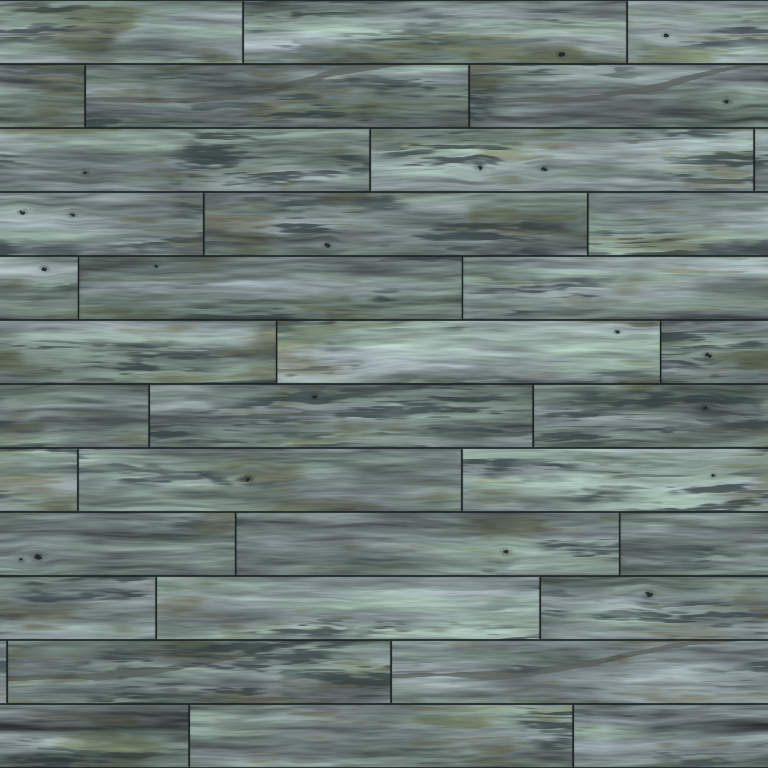
This texture is drawn by a WebGL 1 fragment shader. Its source:

```glsl
precision highp float;
// Weathered blue-green wooden planks in staggered rows, with grain, stains and knots.

uniform vec2 u_resolution;

#define ROWS 12.0
#define PLANKS_PER_ROW 2.0
#define GROOVE_HALF_WIDTH 0.0009
#define BASE_TONE 0.478
#define PLANK_VARIATION 0.12
#define STREAK_CONTRAST 0.46
#define GRAIN_CONTRAST 0.30
#define STAIN_AMOUNT 0.75
#define KNOT_CHANCE 0.42
#define BAND_CHANCE 0.16

const vec3 GROOVE_COLOR = vec3(0.10, 0.13, 0.13);
const vec3 CRACK_COLOR = vec3(0.19, 0.23, 0.24);
const vec3 BAND_COLOR = vec3(0.35, 0.37, 0.355);
const vec3 KNOT_COLOR = vec3(0.09, 0.11, 0.11);
const vec3 STAIN_TINT = vec3(0.72, 0.68, 0.56);
const vec3 BLUE_TINT = vec3(1.0, 1.09, 1.11);
const vec3 TEAL_TINT = vec3(0.985, 1.13, 1.065);

float hash(vec2 p) {
  return fract(sin(dot(p, vec2(127.1, 311.7))) * 43758.5);
}

float noise(vec2 p) {
  vec2 i = floor(p);
  vec2 f = fract(p);
  f = f * f * (3.0 - 2.0 * f);
  float low = mix(hash(i), hash(i + vec2(1.0, 0.0)), f.x);
  float high = mix(hash(i + vec2(0.0, 1.0)), hash(i + vec2(1.0, 1.0)), f.x);
  return mix(low, high, f.y);
}

float fbm(vec2 p) {
  float sum = 0.0;
  float amplitude = 0.533;
  for (int i = 0; i < 4; i++) {
    sum += amplitude * noise(p);
    p = p * 2.03 + vec2(17.3, 9.1);
    amplitude *= 0.5;
  }
  return sum;
}

// Colour of one plank; p is measured from its lower left corner.
vec3 plankColor(vec2 p, vec2 size, vec2 id) {
  vec2 seed = 40.0 * vec2(hash(id + 3.1), hash(id + 8.7));

  // Knots darken the wood and push the grain around them.
  vec2 q = p;
  float knot = 0.0;
  for (int i = 0; i < 2; i++) {
    vec2 key = id + 20.0 + 13.0 * float(i);
    float present = step(hash(key), KNOT_CHANCE);
    vec2 center = size * (0.08 + 0.84 * vec2(hash(key + 1.3), hash(key + 2.9)));
    float radius = mix(0.003, 0.0055, hash(key + 4.7));
    vec2 offset = p - center;
    float d = length(offset * vec2(0.8, 1.15)) / radius;
    float ragged = noise(p * 330.0 + seed);
    float core = 1.0 - smoothstep(0.4, 1.0, d + 0.8 * (ragged - 0.4));
    float halo = 0.4 * ragged * (1.0 - smoothstep(0.6, 1.9, d));
    knot = max(knot, present * max(core, halo));
    q.y -= present * 0.6 * offset.y * exp(-d * d * 0.08);
  }

  // Nearly straight, lengthwise grain at three scales.
  q.y += 0.016 * (fbm(p * vec2(5.0, 9.0) + seed) - 0.5);
  float broad = fbm(q * vec2(4.5, 44.0) + seed);
  float streak = fbm(q * vec2(13.0, 170.0) + seed.yx);
  float fine = noise(q * vec2(34.0, 340.0) + seed);
  float tone = BASE_TONE + PLANK_VARIATION * (hash(id + 5.3) - 0.5);
  tone += STREAK_CONTRAST * (broad - 0.5);
  tone += GRAIN_CONTRAST * (streak - 0.5) + 0.07 * (fine - 0.5);
  float hue = smoothstep(0.3, 0.7, fbm(q * vec2(5.0, 50.0) + seed + 61.0));
  vec3 color = tone * mix(BLUE_TINT, TEAL_TINT, hue);

  // A rising band of darker heartwood on a few planks.
  float bandY = size.y * mix(0.42, 1.05, smoothstep(0.12, 0.46, p.x));
  float bandWidth = 0.002 + 0.004 * noise(p * vec2(14.0, 3.0) + seed);
  float band = 1.0 - smoothstep(0.7, 1.0, abs(q.y - bandY) / bandWidth + 1.2 * (streak - 0.5));
  color = mix(color, BAND_COLOR, 0.75 * band * step(hash(id + 9.9), BAND_CHANCE));

  // Brown stains, broken up by the grain.
  float stain = fbm(p * vec2(8.0, 22.0) + seed + 27.0) + 0.7 * (streak - 0.5);
  stain = smoothstep(0.56, 0.80, stain);
  color *= mix(vec3(1.0), STAIN_TINT, STAIN_AMOUNT * stain);

  // Blue-black torn streaks and thin cracks, gathered in patches.
  float patches = smoothstep(0.48, 0.68, fbm(p * vec2(6.0, 24.0) + seed + 83.0));
  float torn = 0.22 * (noise(q * vec2(60.0, 330.0) + seed) - 0.5);
  float dark = smoothstep(0.50, 0.70, fbm(q * vec2(10.0, 130.0) + seed + 45.0) + torn);
  float crack = smoothstep(0.70, 0.88, noise(q * vec2(19.0, 250.0) + seed + 12.0) + torn);
  color = mix(color, CRACK_COLOR, max(0.72 * dark * patches, crack * (0.10 + 0.35 * patches)));

  return mix(color, KNOT_COLOR, 0.85 * knot);
}

void main() {
  vec2 uv = gl_FragCoord.xy / u_resolution;
  vec2 size = 1.0 / vec2(PLANKS_PER_ROW, ROWS);

  // Staggered plank layout, wrapping at the canvas edges.
  float row = floor(uv.y * ROWS);
  float stagger = fract(0.39 + 0.38 * row + 0.3 * hash(vec2(row, 4.0)));
  float along = uv.x * PLANKS_PER_ROW - stagger;
  vec2 id = vec2(mod(floor(along), PLANKS_PER_ROW), row);
  vec2 p = vec2(fract(along), fract(uv.y * ROWS)) * size;
  vec3 color = plankColor(p, size, id);

  // Worn edges and dark grooves.
  vec2 toEdge = min(p, size - p);
  float edge = min(toEdge.x, toEdge.y);
  float pixel = 1.0 / min(u_resolution.x, u_resolution.y);
  color *= mix(0.82, 1.0, smoothstep(0.0, 0.0035, edge));
  float groove = 1.0 - smoothstep(-0.5 * pixel, 0.5 * pixel, edge - GROOVE_HALF_WIDTH);
  gl_FragColor = vec4(mix(color, GROOVE_COLOR, groove), 1.0);
}
```
